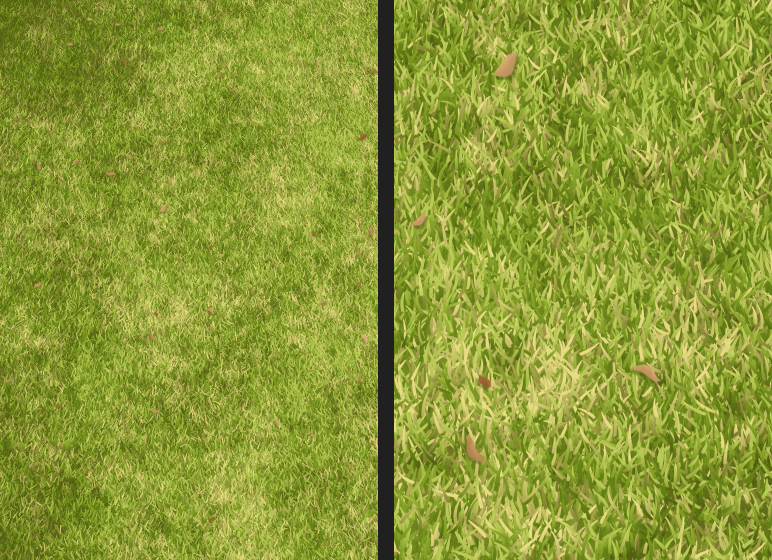
Left, the full canvas; right, a detail of the centre.
Give the GLSL for this texture, as a Shadertoy shader.

```glsl
// A sunlit lawn of short green and straw blades with a few fallen leaves, receding upward.

const int   LAYERS      = 11;     // blade layers, drawn back to front
const float RECEDE      = 0.42;   // shrink of the blades from bottom to top
const float CELL        = 0.0128; // spacing of blades within a layer
const float HALF_LENGTH = 0.85;   // blade half length, in cells
const float HALF_WIDTH  = 0.092;  // blade half width, in cells
const float LEAN        = 1.20;   // largest tilt from upright, in radians
const float STRAW_SHARE = 0.26;   // share of dry blades
const float TONE_MEAN   = 0.51;   // average blade brightness
const float TONE_SPREAD = 0.90;   // brightness range from blade to blade
const float PATCH_LIGHT = 0.27;   // brightness range of broad patches
const float PATCH_DRY   = 0.56;   // dryness range of broad patches
const float LEAF_CELL   = 0.085;  // spacing of fallen leaves
const float LEAF_SHARE  = 0.42;   // share of leaf cells that hold a leaf

const vec3 SHADOW     = vec3(0.32, 0.37, 0.07);
const vec3 DEEP_GREEN = vec3(0.39, 0.50, 0.08);
const vec3 MID_GREEN  = vec3(0.52, 0.63, 0.15);
const vec3 PALE_GREEN = vec3(0.73, 0.79, 0.34);
const vec3 DULL_STRAW = vec3(0.48, 0.46, 0.16);
const vec3 PALE_STRAW = vec3(0.94, 0.87, 0.55);
const vec3 RED_LEAF   = vec3(0.62, 0.35, 0.19);
const vec3 TAN_LEAF   = vec3(0.87, 0.70, 0.49);

vec4 hash4(vec2 p) {
    vec4 q = fract(p.xyxy * vec4(0.1031, 0.1030, 0.0973, 0.1099));
    q += dot(q, q.wzxy + 33.33);
    return fract((q.xxyz + q.yzzw) * q.zywx);
}

// Gradient noise, about -0.7 to 0.7
float corner(vec2 cell, vec2 offset) {
    float angle = 6.2832 * hash4(cell).x;
    return dot(vec2(cos(angle), sin(angle)), offset);
}

float noise(vec2 p) {
    vec2 i = floor(p), f = p - i;
    vec2 u = f * f * f * (f * (f * 6.0 - 15.0) + 10.0);
    vec2 e = vec2(1.0, 0.0);
    return mix(mix(corner(i, f), corner(i + e.xy, f - e.xy), u.x),
               mix(corner(i + e.yx, f - e.yx), corner(i + e.xx, f - e.xx), u.x), u.y);
}

float fbm(vec2 p) {
    return noise(p) + 0.7 * noise(p * 2.3 + 17.0) + 0.5 * noise(p * 5.1 + 41.0);
}

mat2 rotation(float a) {
    return mat2(cos(a), -sin(a), sin(a), cos(a));
}

vec3 grassColor(float tone, float straw) {
    vec3 green = mix(SHADOW, DEEP_GREEN, smoothstep(-0.05, 0.26, tone));
    green = mix(green, MID_GREEN, smoothstep(0.25, 0.58, tone));
    green = mix(green, PALE_GREEN, smoothstep(0.55, 0.95, tone));
    return mix(green, mix(DULL_STRAW, PALE_STRAW, clamp(tone, 0.0, 1.0)), straw);
}

// One layer of curved blades, one blade per jittered cell
vec3 addBlades(vec3 color, vec2 ground, float depth, float seed, float light, float dry, float pixel) {
    vec2 p = rotation(0.25 * sin(seed * 4.0)) * ground / CELL + seed * vec2(7.37, 3.71);
    vec2 home = floor(p);
    for (int k = 0; k < 9; k++) {
        vec2 cell = home + vec2(k % 3 - 1, k / 3 - 1);
        vec4 r = hash4(cell + 100.0 + seed * 31.0);
        vec4 s = hash4(cell + 300.0 + seed * 57.0);
        vec2 d = p - cell - 0.5 - 0.7 * (r.xy - 0.5);
        d = rotation((r.z + s.x - 1.0) * LEAN) * d;
        d.x += (s.y - 0.5) * 0.7 * d.y * d.y;
        float along = d.y / (HALF_LENGTH * mix(0.55, 1.0, s.z));
        float width = HALF_WIDTH * (1.0 - 0.6 * smoothstep(-0.4, 1.0, along));
        float blade = clamp(0.5 + (width - abs(d.x)) / pixel, 0.0, 1.0);
        blade *= 1.0 - smoothstep(0.8, 1.0, abs(along));
        float straw = smoothstep(-0.08, 0.08, STRAW_SHARE + dry - s.w);
        float tone = TONE_MEAN + 0.22 * (depth - 0.5) + TONE_SPREAD * (r.w - 0.5);
        tone += 0.16 * along + light + 0.02 * straw;
        color = mix(color, grassColor(tone, straw * 0.85), blade);
    }
    return color;
}

// Sparse pointed leaves lying mostly flat
vec3 addLeaves(vec3 color, vec2 uv, float pixel) {
    vec2 home = floor(uv / LEAF_CELL);
    for (int k = 0; k < 9; k++) {
        vec2 cell = home + vec2(k % 3 - 1, k / 3 - 1);
        vec4 r = hash4(cell + 701.0);
        vec4 s = hash4(cell + 907.0);
        vec2 d = uv - (cell + 0.1 + 0.8 * r.xy) * LEAF_CELL;
        d = rotation((s.x - 0.5) * 2.2) * d;
        float size = mix(0.0050, 0.0100, s.y * s.y);
        float along = d.x / size;
        float width = size * mix(0.28, 0.50, s.z) * (1.0 - along * along);
        d.y += 0.15 * size * sin(along * 3.0 + r.w * 6.0);
        float present = step(r.z, LEAF_SHARE);
        float shade = clamp(0.5 + (width - abs(d.y + 0.0025)) / (2.5 * pixel), 0.0, 1.0);
        float leaf = clamp(0.5 + (width - abs(d.y)) / (1.5 * pixel), 0.0, 1.0);
        vec3 leafColor = mix(RED_LEAF, TAN_LEAF, s.w) * (1.0 + 20.0 * d.y);
        color = mix(color, SHADOW, 0.45 * shade * present);
        color = mix(color, leafColor, 0.9 * leaf * present);
    }
    return color;
}

void mainImage(out vec4 fragColor, in vec2 fragCoord) {
    vec2 uv = fragCoord / iResolution.y;
    float aspect = iResolution.x / iResolution.y;
    float pixel = 1.0 / iResolution.y;

    // Ground coordinates that shrink with distance
    float nearness = 1.0 - RECEDE * uv.y;
    vec2 ground = vec2((uv.x - 0.5 * aspect) / nearness, -log(nearness) / RECEDE);

    // Broad light and dry patches, the driest ones bleached
    float dry = PATCH_DRY * (fbm(ground * 7.0 + 53.0) + 0.6 * noise(ground * 27.0 + 5.0));
    float light = PATCH_LIGHT * (fbm(ground * 5.0) + noise(ground * 29.0 + 9.0));
    light += 0.40 * max(dry - 0.08, 0.0);
    light -= 0.36 * smoothstep(0.42, 0.0, length((uv - vec2(0.0, 1.0)) * vec2(1.0, 0.9)));
    light -= 0.14 * smoothstep(0.25, 0.0, uv.x) * smoothstep(0.5, 0.0, uv.y);
    light += 0.14 * (smoothstep(0.05, 0.6, uv.x) - 0.4);

    vec3 color = grassColor(0.14 + light, 0.2);
    for (int i = 0; i < LAYERS; i++) {
        float depth = float(i) / float(LAYERS - 1);
        color = addBlades(color, ground, depth, float(i) + 1.0, light, dry, pixel / (CELL * nearness));
    }
    color = addLeaves(color, uv, pixel);
    fragColor = vec4(clamp(color, 0.0, 1.0), 1.0);
}
```
